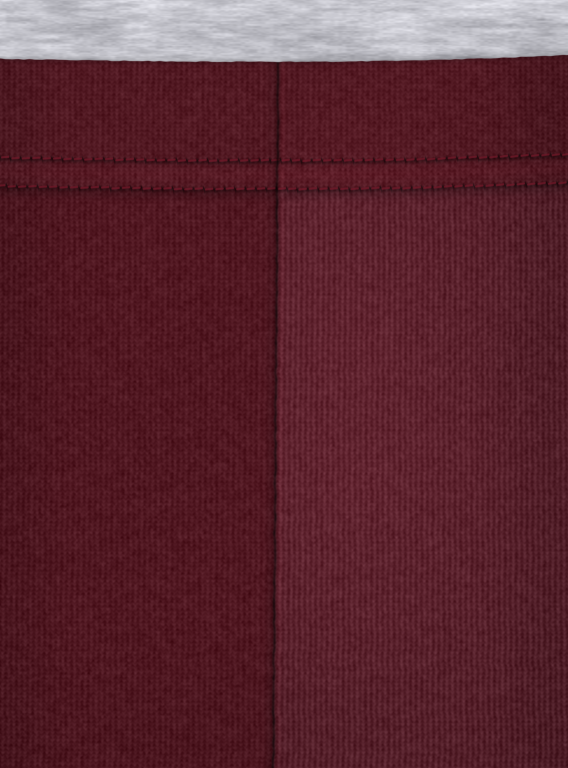
Reproduce this texture procedurally as a WebGL 1 fragment shader.

```glsl
precision highp float;
// Burgundy rib-knit cloth with a stitched waistband and a centre seam, below a
// strip of heathered grey jersey. Ribs are warped sine columns broken by knit rows;
// stitches are repeated capsules; fibre and heather come from stretched value noise.

uniform vec2 u_resolution;

const vec3 CLOTH_LEFT = vec3(0.315, 0.092, 0.130);
const vec3 CLOTH_RIGHT = vec3(0.345, 0.128, 0.170);
const vec3 BAND_COLOR = vec3(0.320, 0.098, 0.135);
const vec3 THREAD_COLOR = vec3(0.450, 0.095, 0.160);
const vec3 JERSEY_COLOR = vec3(0.765, 0.765, 0.795);
const float WIDTH = 0.738;          // canvas width in canvas heights
const float SEAM_TOP = 0.362;
const float SEAM_BOTTOM = 0.355;
const float BAND_TOP = 0.9195;
const float STITCH_UPPER = 0.7910;
const float STITCH_LOWER = 0.7540;
const float STITCH_STEP = 0.0135;
const float RIB_STEP = 0.0072;
const float ROW_STEP = 0.0052;

float hash(vec2 p) {
  return fract(sin(dot(p, vec2(127.1, 311.7))) * 43758.5453);
}

float noise(vec2 p) {
  vec2 cell = floor(p);
  vec2 f = fract(p);
  f = f * f * (3.0 - 2.0 * f);
  return mix(mix(hash(cell), hash(cell + vec2(1.0, 0.0)), f.x),
             mix(hash(cell + vec2(0.0, 1.0)), hash(cell + vec2(1.0, 1.0)), f.x), f.y);
}

float fbm(vec2 p) {
  float sum = 0.0;
  float amp = 0.5;
  for (int i = 0; i < 4; i++) {
    sum += amp * noise(p);
    p = p * 2.03 + 17.3;
    amp *= 0.5;
  }
  return sum / 0.9375;
}

// Soft line of half-width w at signed distance d.
float glow(float d, float w) {
  return exp(-d * d / (w * w));
}

// Shallow sag of the waistband lines, lowest at the seam.
float sag(float x) {
  float s = x - SEAM_TOP;
  return s * s * (s < 0.0 ? 0.030 : 0.062);
}

vec3 jersey(vec2 p) {
  float streak = fbm(vec2(p.x * 26.0 + p.y * 14.0, p.y * 150.0));
  float cloud = fbm(p * vec2(9.0, 24.0) + 4.0);
  float fibre = noise(p * vec2(190.0, 430.0));
  float shade = 0.26 * (streak - 0.5) + 0.16 * (cloud - 0.5) + 0.07 * (fibre - 0.5);
  return JERSEY_COLOR + shade;
}

// Knit relief around zero: columns, loops within them and loose fibre.
float knit(vec2 p, float seamDist, float inBand) {
  float right = smoothstep(-0.002, 0.002, seamDist);
  float bend = right * 0.035 * seamDist * (p.y - 0.35)
             + 0.0018 * (noise(p * vec2(9.0, 5.0)) - 0.5);
  float column = (seamDist + bend) / RIB_STEP;
  float rib = cos(6.28318 * column);
  float side = abs(fract(column) - 0.5);
  float loops = sin(6.28318 * (p.y / ROW_STEP + side));
  float ribGain = mix(mix(0.020, 0.032, right), 0.018, inBand);
  float grain = noise(p * vec2(330.0, 300.0)) - 0.5;
  float fuzz = fbm(p * vec2(120.0, 170.0)) - 0.5;
  return ribGain * rib + 0.010 * loops + 0.050 * grain + 0.055 * fuzz;
}

// Draws one dashed thread in its groove, centred at height d = 0.
vec3 stitch(vec3 color, vec2 p, float d, float aa) {
  float id = floor(p.x / STITCH_STEP);
  float along = (fract(p.x / STITCH_STEP) - 0.5) * STITCH_STEP;
  d += 0.0014 * (hash(vec2(id, 3.0)) - 0.5) - 0.10 * along;
  color *= 1.0 - 0.30 * glow(d + 0.0022, 0.0030);
  float capsule = length(vec2(max(abs(along) - 0.0040, 0.0), d)) - 0.0013;
  float thread = 1.0 - smoothstep(-aa, aa, capsule);
  float hole = glow(abs(along) - 0.5 * STITCH_STEP, 0.0018) * glow(d, 0.0026);
  color *= 1.0 - 0.45 * hole;
  return mix(color, THREAD_COLOR, 0.72 * thread);
}

void main() {
  vec2 p = gl_FragCoord.xy / u_resolution.y;
  p.x *= WIDTH * u_resolution.y / u_resolution.x;
  float aa = 0.8 / u_resolution.y;
  float level = p.y - sag(p.x);
  float seamDist = p.x - mix(SEAM_BOTTOM, SEAM_TOP, p.y)
                 - 0.0016 * (noise(vec2(p.y * 95.0, 2.0)) - 0.5);
  float right = smoothstep(-0.003, 0.003, seamDist);
  float inBand = smoothstep(-0.003, 0.003, level - STITCH_LOWER);

  // Base colour and broad light
  vec3 cloth = mix(mix(CLOTH_LEFT, CLOTH_RIGHT, right), BAND_COLOR, inBand);
  float light = 1.0 + 0.09 * right * glow(seamDist - 0.10, 0.16) * glow(p.y - 0.50, 0.35);
  light -= 0.10 * smoothstep(0.60, WIDTH, p.x) + 0.07 * smoothstep(0.10, 0.0, p.x);
  light += 0.06 * (fbm(p * 5.0) - 0.5) - 0.05 * smoothstep(0.25, 0.0, p.y);
  cloth = cloth * light + knit(p, seamDist, inBand) * vec3(1.05, 0.95, 1.0);

  // Hem roll, stitches and folded top edge
  cloth *= 1.0 + 0.08 * glow(level - 0.772, 0.009) - 0.12 * glow(level - 0.746, 0.006);
  cloth = stitch(cloth, p, level - STITCH_UPPER, aa);
  cloth = stitch(cloth, p + vec2(0.005, 0.0), level - STITCH_LOWER, aa);
  cloth *= 1.0 - 0.14 * glow(level - BAND_TOP, 0.004);

  // Centre seam: a dark crease with a faint raised lip
  float crease = 0.42 + 0.22 * noise(vec2(p.y * 170.0, 8.0));
  cloth *= 1.0 - crease * glow(seamDist, 0.0020);
  cloth *= 1.0 - 0.10 * glow(seamDist + 0.004, 0.007) + 0.07 * glow(seamDist - 0.006, 0.004);

  // Grey strip, shaded where it meets the band
  float edge = level - BAND_TOP - 0.0010 * (noise(vec2(p.x * 130.0, 5.0)) - 0.5);
  vec3 grey = jersey(p) * (1.0 - 0.22 * exp(-max(edge, 0.0) / 0.005));
  gl_FragColor = vec4(clamp(mix(cloth, grey, smoothstep(-aa, aa, edge)), 0.0, 1.0), 1.0);
}
```
